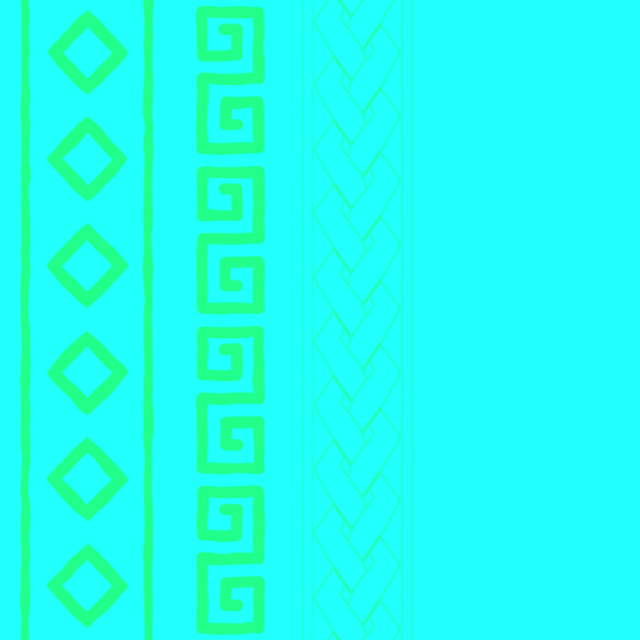
Write a WebGL 1 fragment shader that draws this pattern.

```glsl
precision highp float;
// Vertical ornament bands on flat cyan: framed diamonds, a stepped meander and
// a faint outlined braid. Each band folds y into one repeat and measures the
// distance to its strokes; low noise makes the edges waver like soft ink.

uniform vec2 u_resolution;

float hash(vec2 p) {
  return fract(sin(dot(p, vec2(127.1, 311.7))) * 4375.85);
}

float noise(vec2 p) {
  vec2 i = floor(p), f = fract(p);
  f = f * f * (3.0 - 2.0 * f);
  return mix(mix(hash(i), hash(i + vec2(1.0, 0.0)), f.x),
             mix(hash(i + vec2(0.0, 1.0)), hash(i + vec2(1.0, 1.0)), f.x), f.y);
}

float segment(vec2 p, vec2 a, vec2 b) {
  vec2 pa = p - a, ba = b - a;
  return length(pa - ba * clamp(dot(pa, ba) / dot(ba, ba), 0.0, 1.0));
}

// Coverage of a shape from its signed distance, with a soft ink edge
float ink(float d) {
  float soft = max(1.5, 768.0 / u_resolution.y);
  return 1.0 - smoothstep(-soft, soft, d);
}

// Hollow diamond: bowed outer edge, straight inner edge
float diamond(vec2 p) {
  p = abs(p) * vec2(1.0, 0.96);
  float bowed = pow(pow(p.x, 1.1) + pow(p.y, 1.1), 1.0 / 1.1);
  return max(bowed - 48.5, 30.0 - p.x - p.y) * 0.7;
}

// One meander repeat, 192 tall: two hooks joined by a cross bar
float meander(vec2 p) {
  // Upper hook, from its inner tip outwards
  float d = segment(p, vec2(269.0, 35.0), vec2(284.5, 35.0));
  d = min(d, segment(p, vec2(284.5, 35.0), vec2(284.5, 66.5)));
  d = min(d, segment(p, vec2(284.5, 66.5), vec2(243.0, 66.5)));
  d = min(d, segment(p, vec2(243.0, 66.5), vec2(243.0, 14.5)));
  d = min(d, segment(p, vec2(243.0, 14.5), vec2(310.5, 14.5)));
  d = min(d, segment(p, vec2(310.5, 14.5), vec2(310.5, 94.5)));
  // Cross bar and lower hook
  d = min(d, segment(p, vec2(310.5, 94.5), vec2(243.0, 94.5)));
  d = min(d, segment(p, vec2(243.0, 94.5), vec2(243.0, 178.0)));
  d = min(d, segment(p, vec2(243.0, 178.0), vec2(310.5, 178.0)));
  d = min(d, segment(p, vec2(310.5, 178.0), vec2(310.5, 123.0)));
  d = min(d, segment(p, vec2(310.5, 123.0), vec2(271.0, 123.0)));
  d = min(d, segment(p, vec2(271.0, 123.0), vec2(271.0, 150.0)));
  d = min(d, segment(p, vec2(271.0, 150.0), vec2(285.0, 150.0)));
  return d - 6.8;
}

// Strokes of one braid strand: x = thin outline, y = heavy crossing edge
vec2 strand(vec2 p) {
  vec2 peak = vec2(28.0, 42.0), valley = vec2(7.0, 72.0);
  float thin = segment(p, vec2(52.0, 0.0), peak);
  thin = min(thin, segment(p, peak, vec2(52.0, 76.8)));
  thin = min(thin, segment(p, valley, vec2(-12.0, 45.0)));
  // Small loop beside the crossing
  thin = min(thin, segment(p, vec2(15.0, 62.0), vec2(20.0, 73.0)));
  thin = min(thin, segment(p, vec2(20.0, 73.0), vec2(11.0, 86.0)));
  thin = min(thin, segment(p, valley, vec2(11.0, 86.0)));
  return vec2(thin, segment(p, peak, valley));
}

// Ten braid repeats; the left strand mirrors the right, half a repeat later
float braid(vec2 p) {
  vec2 d = vec2(1e3);
  for (int side = 0; side < 2; side++) {
    float s = float(side);
    vec2 q = vec2(p.x * (1.0 - 2.0 * s), mod(p.y - 38.4 * s, 76.8));
    d = min(d, min(strand(q), strand(q + vec2(0.0, 76.8))));
  }
  return max(0.45 * ink(d.x - 1.3), 0.62 * ink(d.y - 2.0));
}

void main() {
  // Design grid: the canvas is 768 units each way, y pointing down
  vec2 uv = gl_FragCoord.xy / u_resolution;
  vec2 p = vec2(uv.x, 1.0 - uv.y) * 768.0;

  // Hand-drawn waver of the edges
  vec2 waver = vec2(noise(p / 19.0), noise(p / 19.0 + 57.0)) - 0.5;
  vec2 w = p + 2.4 * waver;

  // Diamonds between two rails
  float d = diamond(vec2(w.x - 105.0, mod(w.y + 1.0, 128.0) - 64.0));
  float railWidth = 5.2 + 1.2 * (noise(vec2(p.x / 90.0, p.y / 26.0)) - 0.5);
  d = min(d, abs(abs(w.x - 104.2) - 73.8) - railWidth);

  // Meander
  d = min(d, meander(vec2(w.x, mod(w.y, 192.0))));
  float amount = ink(d);

  // Braid between two pairs of fine lines
  vec2 b = p + 1.2 * waver - vec2(428.5, 63.5);
  float fine = abs(abs(abs(b.x - 0.5) - 59.7) - 5.8) - 1.1;
  amount = max(amount, max(braid(b), 0.36 * ink(fine)));

  gl_FragColor = vec4(0.13, 1.0, mix(1.0, 0.54, amount), 1.0);
}
```
